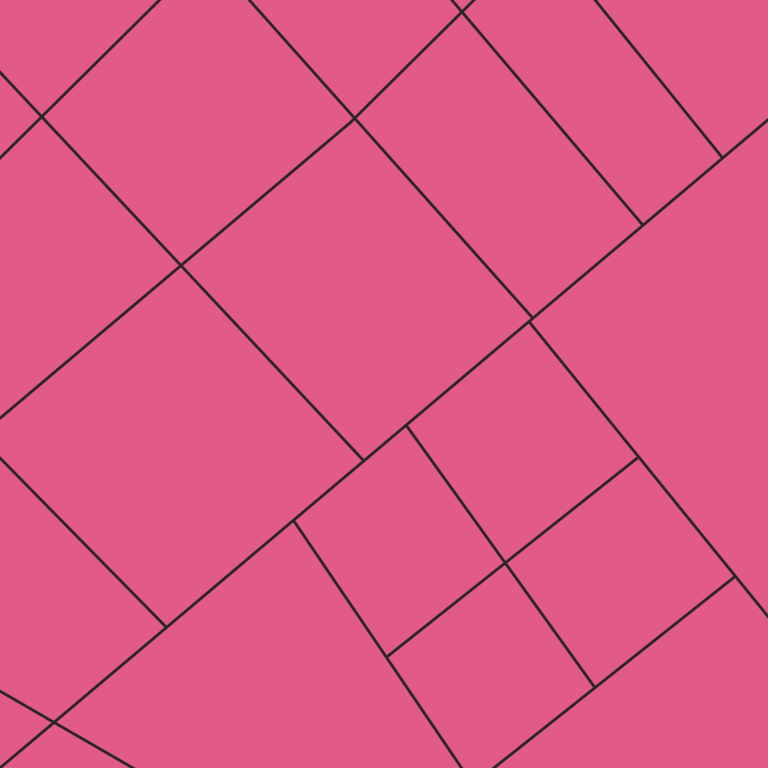
This pattern is drawn by a Shadertoy shader. Its source:

```glsl
#define GROUND vec3(0.882, 0.353, 0.537)
#define INK vec3(0.170, 0.140, 0.152)
#define HALF_WIDTH 0.00185
#define SOFTNESS 0.75          // edge blur, in output samples
#define MAIN_AXIS vec2(1.0, 0.844)
#define NORTH_SPACING 0.236    // streets above the main avenue
#define SOUTH_SPACING 0.3      // streets below the main avenue
#define JITTER 0.1
#define NORTH_DEPTH 0.348      // first avenue above the main one
#define SOUTH_DEPTH 0.2        // avenue spacing below the main one

// Street positions along the main axis (u) at height v above it.
float northStreet(float i, float v) {
    float foot = NORTH_SPACING * i + JITTER * (1.0 + sin(1.05 * i - 1.6));
    return foot - 0.0245 * (4.1 - i) * v;
}

float southTilt(float i) {
    return 0.2 - 0.06 * i - 0.56 * exp2(-4.0 * i);
}

float southStreet(float i, float v) {
    float foot = SOUTH_SPACING * i + JITTER * (1.0 + cos(1.65 * (i - 1.0)));
    return foot + southTilt(i) * v;
}

// Avenue heights, with a gentle bend on the north side.
float northAvenue(float n, float u) {
    return NORTH_DEPTH * pow(n, 0.8) + 0.08 * max(u - 1.28 + 0.39 * n, 0.0);
}

float southAvenue(float n, float u) {
    return -SOUTH_DEPTH * n - 0.03 * u;
}

float northGrid(float u, float v) {
    float d = 1e3;
    for (float i = -1.0; i < 7.0; i++)
        d = min(d, abs(u - northStreet(i, v)));
    for (float n = 1.0; n < 3.0; n++)
        d = min(d, abs(v - northAvenue(n, u)));
    return max(d, -v);
}

float southGrid(float u, float v) {
    float d = 1e3;
    for (float i = 0.0; i < 5.0; i++) {
        float tilt = southTilt(i);
        float street = abs(u - southStreet(i, v)) / sqrt(1.0 + tilt * tilt);
        // The first street overshoots the main avenue.
        street = max(street, v - (i < 0.5 ? 0.08 : 0.0));
        // The inner street stops at the last avenue.
        if (i == 2.0) street = max(street, southAvenue(2.0, u) - v);
        d = min(d, street);
    }
    // Short avenues span the block between two streets.
    float block = max(southStreet(1.0, v) - u, u - southStreet(3.0, v));
    for (float n = 1.0; n < 3.0; n++)
        d = min(d, max(abs(v - southAvenue(n, u)), block));
    return d;
}

void mainImage(out vec4 fragColor, in vec2 fragCoord) {
    vec2 p = fragCoord / iResolution.y;
    vec2 axis = normalize(MAIN_AXIS);
    float u = dot(p, axis);
    float v = dot(p, vec2(-axis.y, axis.x));

    // Main avenue joined with the grids on both sides.
    float d = min(abs(v), min(northGrid(u, v), southGrid(u, v)));

    float blur = SOFTNESS / iResolution.y;
    float ink = 1.0 - smoothstep(HALF_WIDTH - blur, HALF_WIDTH + blur, d);
    fragColor = vec4(mix(GROUND, INK, ink), 1.0);
}
```
